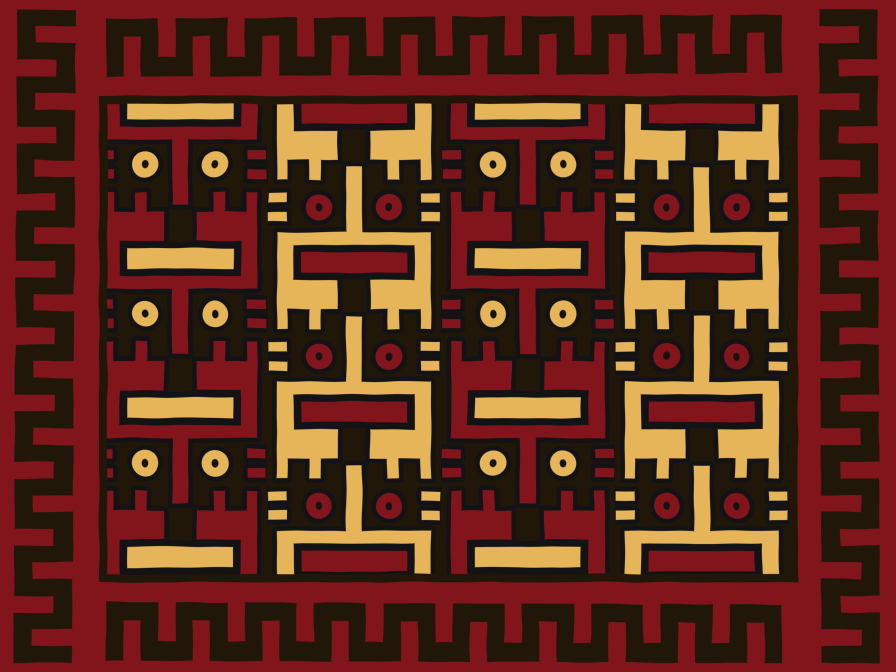
Give the GLSL for this pattern, as a Shadertoy shader.

```glsl
// A woven panel of stylised masks framed by a stepped key border.
// Masks are box and circle distances, tiled in columns that alternate colour and
// direction; gradient noise bends every edge a little, as if cut by hand.

const vec3 RED   = vec3(0.51, 0.08, 0.11);
const vec3 GOLD  = vec3(0.90, 0.71, 0.35);
const vec3 BROWN = vec3(0.125, 0.092, 0.035);
const vec3 INK   = vec3(0.075, 0.07, 0.08);

const float HEIGHT  = 576.0;               // design units down the canvas
const vec2  TILE    = vec2(149.0, 128.0);  // mask spacing
const float OUTLINE = 4.0;

vec2 hashGradient(vec2 cell) {
    float h = fract(sin(dot(cell, vec2(127.1, 311.7))) * 43758.5);
    return vec2(cos(6.2832 * h), sin(6.2832 * h));
}

float gradientNoise(vec2 p) {
    vec2 i = floor(p), f = fract(p);
    vec2 u = f * f * (3.0 - 2.0 * f);
    vec2 e = vec2(0.0, 1.0);
    float a = dot(hashGradient(i), f);
    float b = dot(hashGradient(i + e.yx), f - e.yx);
    float c = dot(hashGradient(i + e.xy), f - e.xy);
    float d = dot(hashGradient(i + e.yy), f - e.yy);
    return mix(mix(a, b, u.x), mix(c, d, u.x), u.y);
}

float box(vec2 p, vec2 center, vec2 halfSize) {
    vec2 d = abs(p - center) - halfSize;
    return length(max(d, 0.0)) + min(max(d.x, d.y), 0.0);
}

float coverage(float dist, float pixel) {
    return 1.0 - smoothstep(-0.75 * pixel, 0.75 * pixel, dist);
}

// Distance to the nearest of a row of evenly spaced slots
float slots(float x, float center, float pitch, float halfWidth) {
    return abs(mod(x - center + 0.5 * pitch, pitch) - 0.5 * pitch) - halfWidth;
}

// Ten-step key band: x runs along it, y from its outer to its inner edge
float keyBand(vec2 p, float pitch, float slope) {
    p.y += slope * p.x;
    float unit = pitch / 4.0;
    vec2 halfSize = vec2(19.5 * unit, 25.0);
    float inner = max(slots(p.x, 1.5 * unit, pitch, 0.5 * unit), 15.5 - p.y);
    float outer = max(slots(p.x, 3.5 * unit, pitch, 0.5 * unit), p.y - 33.5);
    return max(box(p, halfSize, halfSize), -min(inner, outer));
}

// Mask body with its mouth at the origin and its nose along +y
float maskBody(vec2 p) {
    p.x = abs(p.x);
    float d = box(p, vec2(0.0, -7.0), vec2(66.0, 33.0));
    d = min(d, box(p, vec2(33.5, -43.5), vec2(5.0, 13.5)));   // inner tooth
    d = min(d, box(p, vec2(61.5, -43.5), vec2(4.5, 13.5)));   // outer tooth
    d = max(d, -box(p, vec2(0.0, -38.0), vec2(14.0, 28.0)));  // neck
    d = max(d, -box(p, vec2(0.0), vec2(52.0, 15.0)));         // mouth frame
    d = min(d, box(p, vec2(0.0, 51.0), vec2(6.8, 31.0)));     // nose
    vec2 ear = vec2(p.x, abs(p.y - 47.5));
    return min(d, box(ear, vec2(65.5, 8.2), vec2(8.0, 4.0)));
}

vec3 maskTiles(vec2 p, float pixel) {
    vec2 q = p - vec2(154.5, 93.5);
    float column = floor(q.x / TILE.x + 0.5);
    q.x -= column * TILE.x;
    bool flipped = mod(column, 2.0) > 0.5;
    if (flipped) q.y = 3.5 - q.y;
    q.y = mod(q.y + 0.5 * TILE.y, TILE.y) - 0.5 * TILE.y;

    // The nose reaches into the next tile, so two rows are joined
    float body = 1e3;
    for (int row = 0; row < 2; row++)
        body = min(body, maskBody(q + vec2(0.0, float(row) * TILE.y)));

    vec2 eyeOffset = vec2(abs(q.x) - 30.0, q.y - 47.5);
    float eye = length(eyeOffset) - 11.2;
    float pupil = length(eyeOffset * vec2(1.0, 0.8)) - 2.8;
    float accent = min(eye, box(q, vec2(0.0), vec2(45.5, 8.8)));

    vec3 color = mix(BROWN, INK, coverage(min(body, accent) - OUTLINE, pixel));
    color = mix(color, flipped ? GOLD : RED, coverage(body, pixel));
    color = mix(color, flipped ? RED : GOLD, coverage(accent, pixel));
    return mix(color, INK, coverage(pupil, pixel));
}

void mainImage(out vec4 fragColor, in vec2 fragCoord) {
    float pixel = HEIGHT / iResolution.y;
    vec2 p = (fragCoord - 0.5 * iResolution.xy) * pixel;
    p = vec2(384.0 + p.x, 288.0 - p.y);

    // Hand-cut wobble
    p += 1.2 * vec2(gradientNoise(p / 27.0), gradientNoise(p / 27.0 + 41.3));

    // Key border on four sides
    float key = keyBand(p - vec2(91.0, 16.0), 59.4, 0.006);
    key = min(key, keyBand(p - vec2(91.0, 516.0), 59.4, -0.004));
    key = min(key, keyBand(p.yx - vec2(8.0, 15.0), 57.45, 0.006));
    key = min(key, keyBand(vec2(p.y - 8.0, 752.0 - p.x), 57.45, 0.004));
    vec3 color = mix(RED, BROWN, coverage(key, pixel));

    // Panel with a dark rim
    float rim = box(p, vec2(384.5, 290.5), vec2(299.5, 208.5));
    float field = box(p, vec2(384.5, 290.5), vec2(292.5, 201.5));
    color = mix(color, BROWN, coverage(rim, pixel));
    color = mix(color, maskTiles(p, pixel), coverage(field, pixel));
    fragColor = vec4(color, 1.0);
}
```
